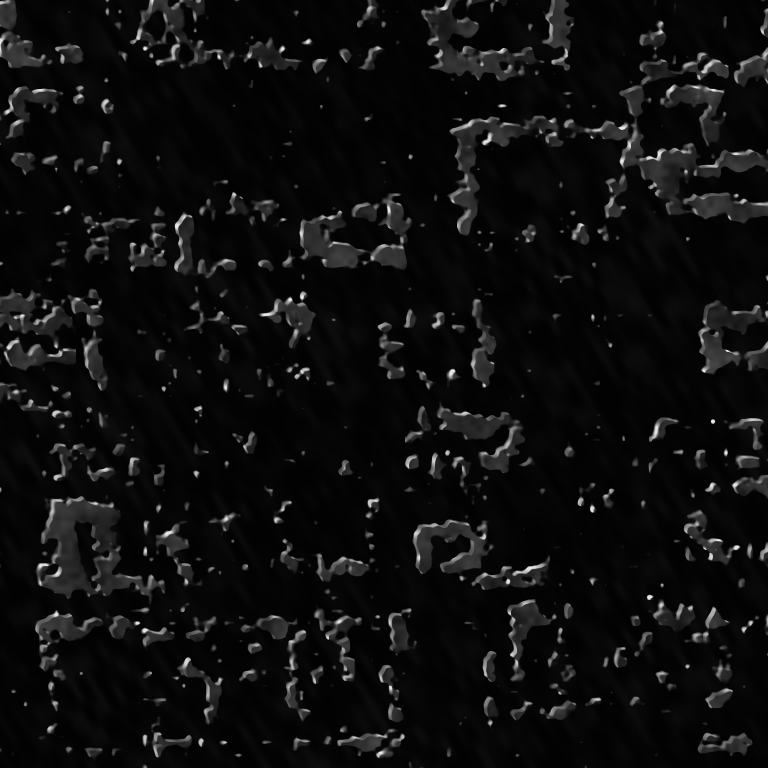
Write a WebGL 2 fragment shader that draws this texture map.

```glsl
#version 300 es
precision highp float;

#define GRAIN_SCALE 58.0
#define PATCH_SCALE 9.0
#define BAND_WIDTH 0.028
#define EDGE_WEAR 0.45
#define CHIP_LEVEL 0.81
#define CHIP_SOFTNESS 0.13
#define RIM_OFFSET vec2(-0.0045, 0.0035)
#define RIM_GAIN 0.85

uniform vec2 u_resolution;
out vec4 outColor;

float hash(vec2 p) {
  vec3 q = fract(p.xyx * vec3(0.1031, 0.1030, 0.0973));
  q += dot(q, q.yzx + 33.33);
  return fract((q.x + q.y) * q.z);
}

float noise(vec2 p) {
  vec2 cell = floor(p);
  vec2 f = fract(p);
  f = f * f * (3.0 - 2.0 * f);
  float low = mix(hash(cell), hash(cell + vec2(1, 0)), f.x);
  float high = mix(hash(cell + vec2(0, 1)), hash(cell + vec2(1, 1)), f.x);
  return mix(low, high, f.y);
}

float boxDistance(vec2 p, vec2 halfSize) {
  vec2 d = abs(p) - halfSize;
  return length(max(d, 0.0)) + min(max(d.x, d.y), 0.0);
}

// Soft bands along the outlines of scattered panels, at two sizes
float panelEdges(vec2 p) {
  float band = 0.0;
  for (int layer = 0; layer < 2; layer++) {
    float seed = 17.0 + 41.0 * float(layer);
    vec2 count = layer == 0 ? vec2(3.6, 4.6) : vec2(6.3, 7.4);
    vec2 q = p * count + 0.37 * float(layer);
    q.x += hash(vec2(floor(q.y), seed));
    vec2 cell = floor(q) + seed;
    vec2 randomSize = vec2(hash(cell + 3.1), hash(cell + 7.7));
    vec2 halfSize = mix(vec2(0.16, 0.12), vec2(0.42, 0.38), randomSize);
    vec2 local = (fract(q) - 0.5) / count;
    float d = abs(boxDistance(local, halfSize / count));
    float present = step(hash(cell + 11.3), layer == 0 ? 0.85 : 0.5);
    band = max(band, present * (1.0 - smoothstep(0.003, BAND_WIDTH, d)));
  }
  return band;
}

// Chipped coating: grains break through where the panel edges are worn
float chips(vec2 p) {
  float grain = 0.6 * noise(p * GRAIN_SCALE)
              + 0.4 * noise(p * GRAIN_SCALE * 2.1 + 31.0);
  float wear = panelEdges(p) * (0.35 + 0.95 * noise(p * PATCH_SCALE + 5.0));
  float level = grain + EDGE_WEAR * wear - CHIP_LEVEL;
  return smoothstep(0.0, CHIP_SOFTNESS, level);
}

// Faint slanted scratches on the dark ground
float ground(vec2 p) {
  vec2 slanted = vec2(p.x + 0.6 * p.y, p.y - 0.6 * p.x);
  float scratch = noise(slanted * vec2(75.0, 28.0));
  float cloud = noise(p * 7.0 + 60.0);
  return 0.008 + 0.04 * scratch * scratch * (0.3 + cloud);
}

void main() {
  vec2 p = gl_FragCoord.xy / min(u_resolution.x, u_resolution.y);

  // Flat grey inside the chips
  float chip = chips(p);
  float tone = 0.65 * noise(p * 26.0 + 12.0) + 0.35 * noise(p * 120.0);
  float fill = chip * mix(0.03, 0.27, tone);

  // Bright rims facing the upper left
  float rim = max(chip - chips(p + RIM_OFFSET), 0.0);
  float spark = noise(p * 95.0 + 80.0);
  float glint = RIM_GAIN * rim * mix(0.15, 1.0, spark * spark);

  float grey = clamp(ground(p) + fill + glint, 0.0, 0.9);
  outColor = vec4(vec3(grey), 1.0);
}
```
